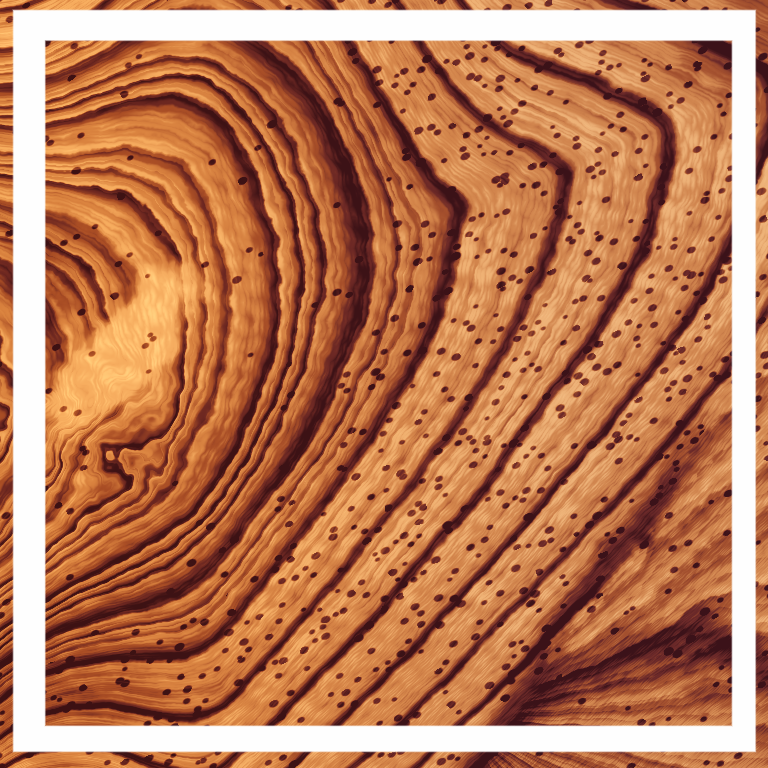
A Shadertoy shader for this texture:

```glsl
// Polished olive wood with swirling grain, pores and a white square frame.

vec2 hash2(vec2 p) {
    return fract(sin(vec2(dot(p, vec2(127.1, 311.7)), dot(p, vec2(269.5, 183.3)))) * 43758.5);
}

// Cellular noise: distance to the nearest seed and that seed's random id
vec2 cells(vec2 p) {
    vec2 base = floor(p), best = vec2(9.0, 0.0);
    for (int y = -1; y <= 1; y++)
    for (int x = -1; x <= 1; x++) {
        vec2 cell = base + vec2(x, y);
        float d = length(cell + 0.15 + 0.7 * hash2(cell) - p);
        if (d < best.x) best = vec2(d, hash2(cell + 41.3).x);
    }
    return best;
}

// Layered, rotated sines, roughly -1 to 1
float waves(vec2 p) {
    float sum = 0.0, amp = 0.5;
    for (int i = 0; i < 5; i++) {
        sum += amp * sin(p.x + 1.3 * sin(p.y)) * cos(p.y + 0.7 * sin(p.x));
        p = mat2(1.4, 1.1, -1.1, 1.4) * p + 2.3;
        amp *= 0.58;
    }
    return sum;
}

// Growth-ring coordinate: rings bulge to the right along a slanted axis
float ringField(vec2 p) {
    float h = p.y - 0.6 - 0.4 * (p.x - 0.3);
    float above = mix(1.3 * h * h, 1.2 * (sqrt(h * h + 0.0006) - 0.0245), smoothstep(0.38, 0.68, p.x));
    float below = 2.1 * h * h / (1.0 + 0.5 * abs(h));
    float tighten = 1.0 + 1.2 * (1.0 - smoothstep(0.0, 0.3, p.x));
    return p.x + tighten * (h > 0.0 ? above : below);
}

// Ring that darkens gradually, then ends sharply
float ringLine(float r, float start) {
    float f = fract(r);
    return smoothstep(start, 0.87, f) * (1.0 - smoothstep(0.9, 1.0, f));
}

float blob(vec2 d, vec2 radius) {
    d /= radius;
    return exp(-dot(d, d));
}

float boxMask(vec2 p, vec2 center, vec2 halfSize) {
    vec2 d = abs(p - center) - halfSize;
    return 1.0 - smoothstep(-0.0015, 0.0015, max(d.x, d.y));
}

vec3 woodColor(float t) {
    vec3 c = mix(vec3(0.23, 0.07, 0.09), vec3(0.42, 0.16, 0.15), smoothstep(-0.3, 0.05, t));
    c = mix(c, vec3(0.64, 0.31, 0.17), smoothstep(0.02, 0.35, t));
    c = mix(c, vec3(0.82, 0.52, 0.29), smoothstep(0.33, 0.67, t));
    c = mix(c, vec3(0.93, 0.69, 0.44), smoothstep(0.65, 0.95, t));
    return mix(c, vec3(0.99, 0.83, 0.58), smoothstep(0.95, 1.3, t));
}

void mainImage(out vec4 fragColor, in vec2 fragCoord) {
    vec2 p = fragCoord / iResolution.xy;
    float broad = waves(p * 8.0);
    float rough = waves(p * 60.0);

    // Grain coordinate, stirred around the knot at the left
    float knot = blob(p - vec2(0.12, 0.44), vec2(0.13, 0.1));
    float u = ringField(p) + 0.014 * broad + 0.005 * rough + 0.08 * knot * waves(p * 17.0 + 3.0);
    float openGrain = smoothstep(0.5, 0.6, u);

    // Dense rings at the left, sparse bold rings at the right
    float r = u / 0.04 + 0.35 * sin(u * 47.0);
    float dense = ringLine(r, 0.15) * (0.55 + 0.5 * hash2(vec2(floor(r), 5.0)).x);
    dense += 0.25 * ringLine(r * 2.0 + 0.3, 0.3);
    float b = (u - 0.735) / 0.14 + 0.9;
    float bold = 0.95 * ringLine(b, 0.72) + 0.18 * ringLine(b, 0.2);
    bold += 0.32 * ringLine(b * 3.0 + 0.4 * sin(u * 31.0), 0.45) * (0.6 + broad);
    float lines = mix(dense, bold, openGrain);

    // Wedge at the lower right, with fanning grain
    float edge = p.x - 0.61 - 0.66 * p.y + 0.03 * broad + 0.008 * rough;
    float wedge = smoothstep(0.0, 0.03, edge);
    float fan = atan(p.y - 0.06, p.x - 0.6) * 7.0 + 0.5 * broad + 0.1 * rough;
    lines = mix(lines, 0.4 * ringLine(fan, 0.2) + 0.2 * ringLine(fan * 2.7, 0.3), wedge);

    // Pale heartwood patch
    vec2 d = p - vec2(0.16, 0.54);
    vec2 along = vec2(dot(d, vec2(0.66, 0.75)) / 0.15, dot(d, vec2(-0.75, 0.66)) / 0.065);
    float pale = 1.0 - smoothstep(0.6, 1.0, length(along) + 0.35 * waves(p * 20.0));
    lines *= 1.0 - 0.9 * pale;

    // Tone: rings, fibres and large stains
    float fibre = cells(vec2(u * 150.0, (p.y + 0.3 * p.x) * 38.0)).x;
    float tone = 0.8 + 0.18 * broad + 0.12 * rough + 0.35 * (0.45 - fibre);
    tone += 0.25 * pale - 0.85 * lines;
    tone -= 0.12 * blob(vec2(u - 0.46, 0.0), vec2(0.1, 1.0));
    tone -= 0.75 * exp(-pow(edge / 0.022, 2.0)) * (1.0 - smoothstep(0.35, 0.52, p.y));
    float arch = p.y - 0.16 + 2.2 * pow(0.88 - p.x, 2.0) + 0.03 * broad;
    tone -= wedge * (0.75 * exp(-pow(arch / 0.026, 2.0)) + 0.22 * (1.0 - smoothstep(-0.04, 0.0, arch)));
    tone -= 0.6 * blob(p - vec2(0.05, 0.62), vec2(0.035, 0.06)) * (0.8 + rough);
    tone -= 0.4 * blob(p - vec2(0.08, 0.09), vec2(0.16, 0.08));
    tone -= 0.5 * blob(p - vec2(0.97, 0.94), vec2(0.1, 0.07));
    tone += 0.22 * blob(p - vec2(0.1, 0.95), vec2(0.16, 0.12));

    // Short dark pores scattered over the open grain
    vec2 pore = cells(mat2(0.88, -0.47, 0.47, 0.88) * p * vec2(60.0, 90.0));
    float poreMask = step(mix(0.96, 0.74, openGrain * (1.0 - 0.7 * wedge)), pore.y);
    float poreSize = 0.2 + 0.2 * fract(pore.y * 37.0);
    tone -= 0.75 * poreMask * (1.0 - smoothstep(poreSize - 0.1, poreSize + 0.1, pore.x));

    // Golden at the left, peach at the right
    vec3 color = woodColor(tone);
    color *= mix(vec3(1.04, 0.98, 0.84), vec3(1.0, 1.01, 1.07), smoothstep(0.1, 0.8, p.x));

    float frame = boxMask(p, vec2(0.5005, 0.504), vec2(0.4835, 0.483))
                - boxMask(p, vec2(0.506, 0.501), vec2(0.447, 0.446));
    fragColor = vec4(mix(color, vec3(0.995), frame), 1.0);
}
```
